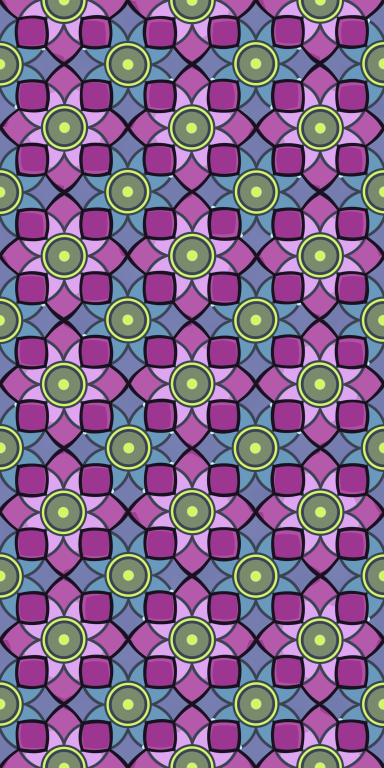
Write a Shadertoy shader that draws this pattern.

```glsl
// Interlocking eight-fold flowers on a square lattice, three across and six down:
// pink blooms lie over blue ones set half a cell away. Each is folded into one
// octant and built from arcs, then inked with hand-drawn wobble and uneven washes.

const vec3 SLATE = vec3(0.23, 0.26, 0.32);
const vec3 BLACK = vec3(0.09, 0.07, 0.12);

vec2 hash22(vec2 p) {
    vec3 q = fract(vec3(p.xyx) * vec3(0.1031, 0.1030, 0.0973));
    q += dot(q, q.yzx + 33.33);
    return fract((q.xx + q.yz) * q.zy);
}

// Gradient noise, roughly -0.7 to 0.7
float noise(vec2 p) {
    vec2 i = floor(p), f = fract(p), u = f * f * (3.0 - 2.0 * f);
    vec2 o = vec2(0.0, 1.0);
    float a = dot(hash22(i) * 2.0 - 1.0, f);
    float b = dot(hash22(i + o.yx) * 2.0 - 1.0, f - o.yx);
    float c = dot(hash22(i + o.xy) * 2.0 - 1.0, f - o.xy);
    float d = dot(hash22(i + o.yy) * 2.0 - 1.0, f - o.yy);
    return mix(mix(a, b, u.x), mix(c, d, u.x), u.y);
}

// Coverage of the inside of a signed distance, one pixel soft
float cover(float d) {
    float px = 3.0 / iResolution.x;
    return smoothstep(0.7 * px, -0.7 * px, d);
}

// Mirror into the octant between the x axis and the diagonal
vec2 foldOctant(vec2 p) {
    p = abs(p);
    return p.y > p.x ? p.yx : p;
}

// Lens-shaped petal lying at 22.5 degrees
float innerPetal(vec2 a) {
    vec2 axis = vec2(0.924, 0.383);
    float along = dot(a, axis) - 0.2;
    float across = abs(dot(a, vec2(-axis.y, axis.x)));
    return length(vec2(along, across + 0.174)) - 0.249;
}

// Four-arc square petal on the diagonal
float squarePetal(vec2 a) {
    vec2 b = abs(a - 0.25);
    return max(length(b + vec2(0.24, 0.0)), length(b + vec2(0.0, 0.24))) - 0.36;
}

// Boundary of the pointed petal reaching the cell edge
float pointedPetal(vec2 a) {
    float bulge = 0.012 * sin(3.14159 * clamp(a.y / 0.15, 0.0, 1.0));
    return (a.x + a.y - 0.5) * 0.707 - bulge;
}

// Ringed flower centre
vec3 drawDisc(vec3 col, float r) {
    vec3 lime = vec3(0.82, 0.96, 0.42);
    col = mix(col, SLATE, cover(r - 0.186));
    col = mix(col, lime, cover(r - 0.169));
    col = mix(col, SLATE, cover(r - 0.150));
    col = mix(col, vec3(0.48, 0.54, 0.43), cover(r - 0.128));
    return mix(col, lime, cover(r - 0.042));
}

void mainImage(out vec4 fragColor, in vec2 fragCoord) {
    vec2 p = fragCoord / iResolution.x * 3.0;

    // Slow drift of the whole drawing, fine wobble of the ink
    p += 0.013 * vec2(noise(p * 1.3 + 7.0), noise(p * 1.3 + 31.0));
    float wobble = 0.005 * noise(p * 7.0);
    float pen = 0.0125 + 0.005 * noise(p * 5.0 + 13.0);

    // Local frames of the pink and blue flowers
    vec2 cell = floor(p + vec2(0.0, 0.5));
    vec2 f = p - cell - vec2(0.5, 0.0);
    vec2 g = fract(p + vec2(0.5, 0.0)) - 0.5;
    vec2 a = foldOctant(f), b = foldOctant(g);
    vec2 id = cell * 4.0 + sign(f) + 40.0;
    vec2 rnd = hash22(id + 0.5 * step(abs(f.x), abs(f.y)));
    float wash = noise(p * 4.0 + 50.0);

    // Blue flower
    float petal = innerPetal(b) + wobble;
    vec3 col = vec3(0.46, 0.49, 0.69) + 0.025 * wash;
    col = mix(col, vec3(0.41, 0.60, 0.74), cover(petal));
    col = mix(col, SLATE, cover(abs(petal) - 0.011));

    // Occasional bare gap beside the square petals
    float gap = length(a - vec2(0.374, 0.162)) - 0.017;
    col = mix(col, vec3(0.80, 0.92, 0.95), cover(gap) * step(0.7, rnd.x));

    // Pink flower: pointed petals with darker washed tips, then inner petals
    float tip = pointedPetal(a) + wobble;
    float stain = cover(0.45 + 0.06 * rnd.y + 0.05 * wash - a.x - 0.4 * a.y);
    vec3 pink = mix(vec3(0.71, 0.35, 0.67), vec3(0.60, 0.20, 0.53), 0.7 * stain);
    petal = innerPetal(a) + wobble;
    float shade = cover(0.30 + 0.06 * rnd.x + 0.05 * wash - length(a));
    vec3 light = mix(vec3(0.87, 0.65, 0.94), vec3(0.79, 0.53, 0.85), shade);
    pink = mix(pink, light, cover(petal));
    pink = mix(pink, SLATE, cover(abs(petal) - 0.011));
    col = mix(col, pink, cover(tip));
    col = mix(col, BLACK, cover(abs(tip) - pen));

    // Square petals, their second coat slightly out of register
    float square = squarePetal(a) + wobble;
    vec2 shift = 0.05 * (hash22(id + 9.0) - 0.5);
    float coat = squarePetal(abs(f) + shift) + 0.012 + 0.02 * wash;
    vec3 magenta = mix(vec3(0.70, 0.31, 0.64), vec3(0.61, 0.21, 0.57), cover(coat));
    col = mix(col, magenta, cover(square));
    col = mix(col, BLACK, cover(abs(square) - pen));

    // Centres of both flowers
    col = drawDisc(col, length(f));
    col = drawDisc(col, length(vec2(g.x, fract(p.y) - 0.5)));
    fragColor = vec4(col, 1.0);
}
```
